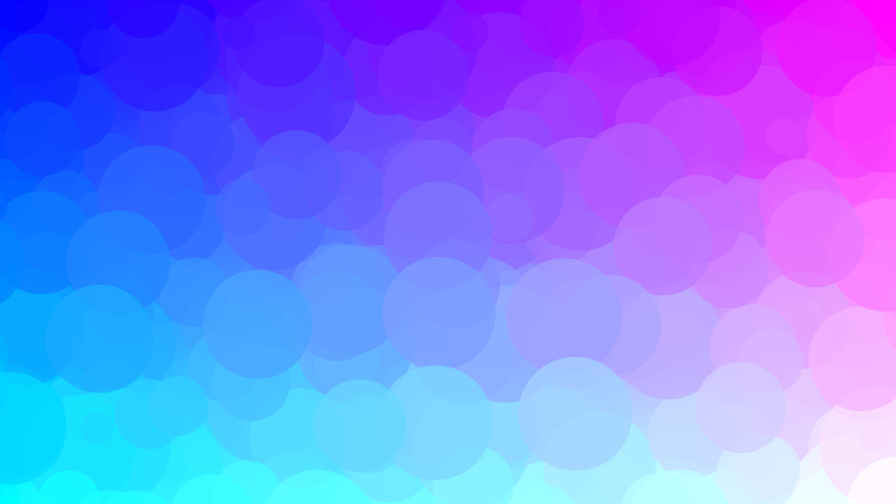
Give the GLSL for this background, as a Shadertoy shader.

```glsl
// Three random values in 0..1 for a cell of a layer
vec3 hash3(vec3 p) {
    p = fract(p * vec3(0.1031, 0.1030, 0.0973));
    p += dot(p, p.yxz + 33.33);
    return fract((p.xxy + p.yxx) * p.zyx);
}

// Blue, magenta, cyan and white corners; place runs from 0 to 1 on both axes
vec3 cornerGradient(vec2 place) {
    place = clamp(place, 0.0, 1.0);
    return vec3(place.x, 1.0 - place.y, 1.0);
}

// One layer of jittered discs, each tinted by the gradient at its centre
vec3 paintDiscs(vec3 colour, vec2 p, float layer, float aspect) {
    float cellSize = 0.2;
    float edge = 0.75 / iResolution.y;
    vec2 shift = cellSize * hash3(vec3(layer, 7.0, 19.0)).xy;
    vec2 cell = floor((p + shift) / cellSize);

    // Alternate the stacking direction so that no side always lies on top
    float order = mod(layer, 2.0) * 2.0 - 1.0;
    for (int j = -1; j <= 1; j++) {
        for (int i = -1; i <= 1; i++) {
            vec2 id = cell + order * vec2(i, j);
            vec3 rnd = hash3(vec3(id + 40.0, layer * 13.0 + 5.0));
            vec2 centre = (id + rnd.xy) * cellSize - shift;
            float radius = mix(0.02, 0.118, sqrt(rnd.z));
            float cover = 1.0 - smoothstep(-edge, edge, length(p - centre) - radius);
            vec3 tint = cornerGradient(centre / vec2(aspect, 1.0));
            colour = mix(colour, tint, 0.75 * cover);
        }
    }
    return colour;
}

void mainImage(out vec4 fragColor, in vec2 fragCoord) {
    float aspect = iResolution.x / iResolution.y;
    vec2 p = fragCoord / iResolution.y;
    vec3 colour = cornerGradient(fragCoord / iResolution.xy);

    for (int layer = 0; layer < 5; layer++) {
        colour = paintDiscs(colour, p, float(layer), aspect);
    }
    fragColor = vec4(colour, 1.0);
}
```
